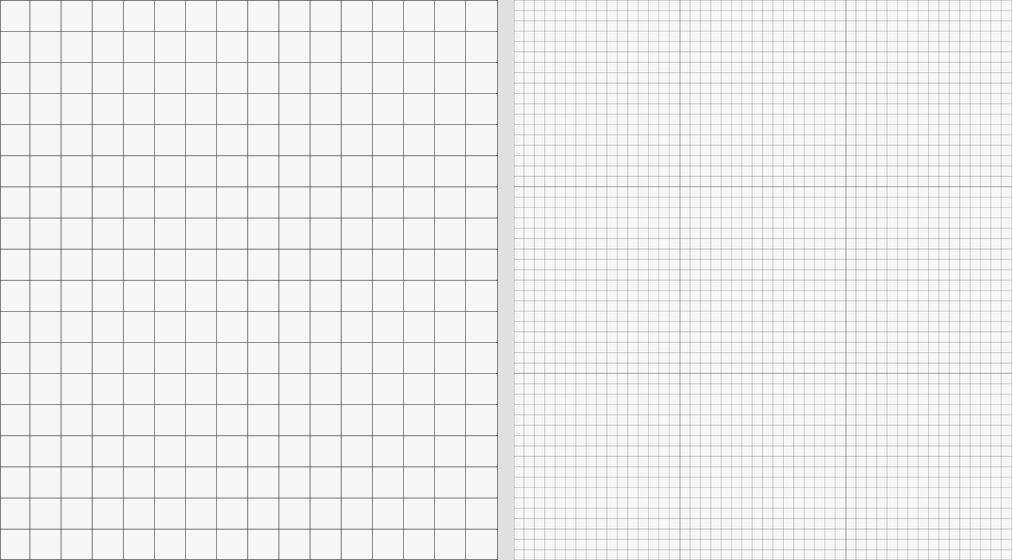
Left: one tile. Right: repeated 3 by 3.
A WebGL 2 fragment shader for this pattern:

```glsl
#version 300 es
precision highp float;

uniform vec2 u_resolution;
out vec4 fragColor;

const vec2 REPEATS = vec2(16.0, 18.0);      // cells across and down
const vec2 LINE_SHIFT = vec2(-0.039, -0.008); // inner lines, in cells
const float LINE_WIDTH = 0.0172;            // in cells
const float SEAM_WIDTH = 0.0344;            // border line, half on each side
const float FILTER_PIXELS = 1.15;           // width of the smoothing filter
const vec3 PAPER = vec3(0.969, 0.968, 0.969);
const vec3 INK = vec3(0.12, 0.11, 0.115);

// Share of the filter footprint covered by a line, per axis
vec2 lineCoverage(vec2 dist, vec2 width, vec2 footprint) {
  vec2 halfLine = 0.5 * width;
  vec2 halfFoot = 0.5 * footprint;
  vec2 overlap = min(dist + halfFoot, halfLine) - max(dist - halfFoot, -halfLine);
  return clamp(overlap / footprint, 0.0, 1.0);
}

void main() {
  vec2 grid = gl_FragCoord.xy / u_resolution * REPEATS;
  vec2 footprint = FILTER_PIXELS * REPEATS / u_resolution;

  // Nearest line on each axis; index 0 wraps onto the canvas border
  vec2 index = floor(grid - LINE_SHIFT + 0.5);
  vec2 inner = step(0.5, mod(index, REPEATS));
  vec2 dist = grid - index - LINE_SHIFT * inner;
  vec2 width = mix(vec2(SEAM_WIDTH), vec2(LINE_WIDTH), inner);

  // Union of vertical and horizontal lines
  vec2 coverage = lineCoverage(dist, width, footprint);
  float ink = 1.0 - (1.0 - coverage.x) * (1.0 - coverage.y);
  fragColor = vec4(mix(PAPER, INK, ink), 1.0);
}
```
